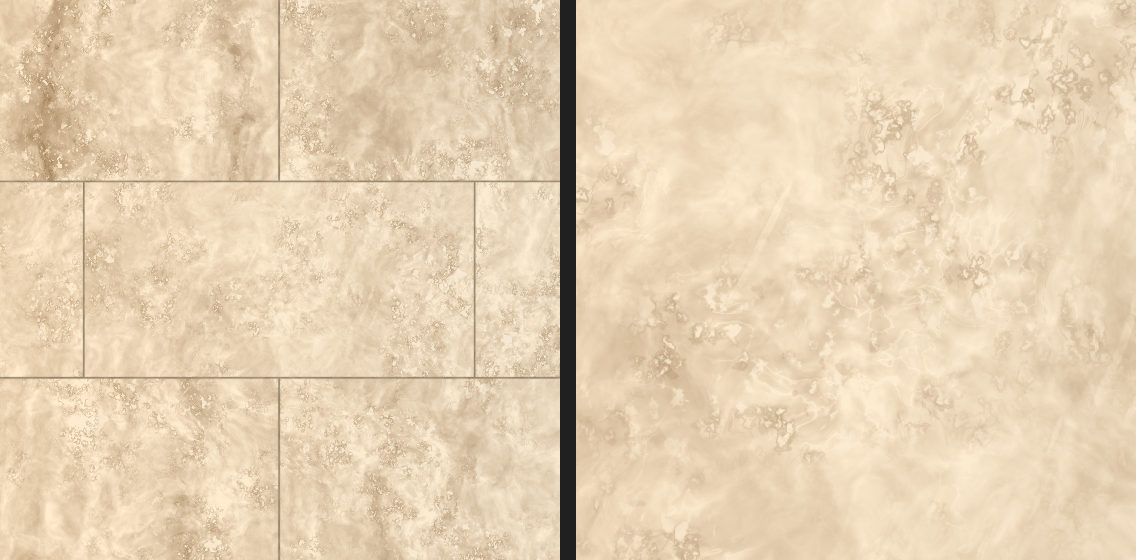
Left: the whole. Right: its middle third, enlarged.
Write a three.js fragment shader that draws this texture.

```glsl
// Cream travertine tiles in running bond with stained veins, pale chips and thin joints
varying vec2 vUv;

float hash(vec2 p) {
  vec3 h = fract(vec3(p.xyx) * 0.1031);
  h += dot(h, h.yzx + 33.33);
  return fract((h.x + h.y) * h.z);
}

float noise(vec2 p) {
  vec2 cell = floor(p), f = fract(p);
  f = f * f * (3.0 - 2.0 * f);
  return mix(mix(hash(cell), hash(cell + vec2(1.0, 0.0)), f.x),
             mix(hash(cell + vec2(0.0, 1.0)), hash(cell + 1.0), f.x), f.y);
}

float fbm(vec2 p) {
  float sum = 0.0, amp = 0.516;
  for (int i = 0; i < 5; i++) {
    sum += amp * noise(p);
    p = mat2(0.8, 0.6, -0.6, 0.8) * p * 2.03 + 7.3;
    amp *= 0.5;
  }
  return sum;
}

// Ragged flecks, at most one per cell: x is the body, y a thin rim around it
vec2 chips(vec2 p, float density, float soft) {
  p += 0.7 * vec2(noise(p * 2.3), noise(p * 2.3 + 41.0))
     + 0.3 * vec2(noise(p * 7.0 + 5.0), noise(p * 7.0 + 23.0));
  vec2 cell = floor(p);
  float nearest = 1.0;
  for (int y = -1; y <= 1; y++) {
    for (int x = -1; x <= 1; x++) {
      vec2 c = cell + vec2(float(x), float(y));
      vec2 center = c + vec2(hash(c + 3.7), hash(c + 19.1));
      float size = mix(0.1, 0.34, pow(hash(c + 57.3), 2.0));
      float d = length((p - center) * vec2(1.0, 0.7)) - size;
      nearest = min(nearest, mix(1.0, d, step(hash(c), density)));
    }
  }
  float body = 1.0 - smoothstep(-soft, soft, nearest);
  float rim = 1.0 - smoothstep(0.0, soft * 1.6, abs(nearest - soft * 1.2));
  return vec2(body, rim);
}

void main() {
  // Running bond layout
  vec2 tileSize = vec2(0.698, 0.3505);
  vec2 grid = (vUv - vec2(0.1495, 0.3255)) / tileSize;
  float row = floor(grid.y);
  float offsetRow = mod(row, 2.0);
  grid.x -= 0.5 * offsetRow;
  vec2 tile = floor(grid);
  vec2 edge = (0.5 - abs(fract(grid) - 0.5)) * tileSize;
  float edgeDist = min(edge.x, edge.y);

  // Grain direction and a separate piece of stone for every tile
  float angle = mix(0.42, 0.04, offsetRow);
  vec2 seed = (tile + 5.0) * vec2(7.31, 11.17);
  vec2 p = vUv + seed;
  vec2 q = mat2(cos(angle), sin(angle), -sin(angle), cos(angle)) * vUv + seed;

  // Layered mineral clouding
  vec2 warp = vec2(fbm(q * 7.0), fbm(q * 7.0 + 19.0));
  float broad = fbm(q * vec2(8.0, 5.0) + warp * 2.0);
  float streak = fbm(q * vec2(34.0, 9.0) + warp * 4.0);
  float fine = fbm(q * vec2(48.0, 36.0) + warp * 8.0);
  float speckle = fbm(p * 105.0 + warp * 9.0);
  float cluster = smoothstep(0.42, 0.64, fbm(p * 10.0 + 31.0));
  float contrast = mix(0.8, 1.15, offsetRow);
  float tone = 0.73 + 0.04 * (1.0 - offsetRow) + 0.04 * (hash(tile + 12.0) - 0.5);
  tone += contrast * (0.62 * (broad - 0.5) + 0.45 * (streak - 0.5) + 0.5 * (fine - 0.5));
  tone += (0.3 + 0.35 * cluster) * (speckle - 0.5);

  // Brown vertical veins, strongest in the upper course
  float vein = 0.0;
  for (int i = 0; i < 3; i++) {
    float k = float(i);
    float x = 0.08 + 0.34 * k + 0.08 * k * (k - 1.0) + 0.26 * step(row, -0.5);
    x += 0.09 * (fbm(vec2(vUv.y * 12.0, k * 13.0 + row)) - 0.5);
    float across = (vUv.x - x) / 0.033;
    vein += exp(-across * across) * (1.0 - 0.25 * k);
  }
  vein *= offsetRow * mix(0.5, 1.0, step(0.5, row));
  float patchy = smoothstep(0.4, 0.62, fbm(vUv * vec2(30.0, 13.0) + warp * 4.0));
  tone -= 0.62 * vein * patchy;

  // Thin broken mineral outlines and scratches along the grain
  float broken = smoothstep(0.4, 0.65, noise(p * 42.0));
  float outline = 1.0 - smoothstep(0.0, 0.03, abs(fine - 0.46));
  float crust = 1.0 - smoothstep(0.0, 0.035, abs(fbm(p * 50.0 + warp * 6.0) - 0.55));
  tone -= 0.19 * outline * broken * (0.3 + cluster + vein) * contrast;
  tone += 0.15 * crust * (1.0 - 0.6 * broken) * (0.25 + cluster);
  float scratch = smoothstep(0.78, 0.9, noise(q * vec2(150.0, 9.0) + warp * 4.0));
  tone += 0.10 * scratch * (1.0 - 0.7 * offsetRow) * (0.4 + broken);

  // Sparse dark pits
  float pits = chips(p * 85.0 + 9.0, 0.13, 0.12).x * (0.2 + cluster + vein);
  tone -= 0.2 * min(pits, 1.3);

  vec3 stain = vec3(0.72, 0.61, 0.475);
  vec3 cream = vec3(0.985, 0.915, 0.81);
  vec3 color = mix(stain, cream, clamp(tone, -0.3, 1.06));

  // Pale chips in four sizes, gathered in clusters, with broken brown rims
  float scale = 19.0;
  for (int i = 0; i < 4; i++) {
    float k = float(i);
    float presence = clamp(0.12 + 0.8 * cluster + 0.4 * vein, 0.0, 0.9);
    vec2 chip = chips(p * scale + 17.0 * k, 0.05 + 0.075 * k, 0.0013 * scale);
    color = mix(color, vec3(0.72, 0.61, 0.47), 0.5 * chip.y * broken * presence);
    color = mix(color, vec3(0.985, 0.93, 0.84), chip.x * presence);
    scale *= 2.0;
  }

  // Warm left side, slightly greyer right side
  color *= mix(vec3(1.01, 0.995, 0.97), vec3(0.98, 0.985, 0.99), vUv.x);

  // Eased tile edge and joint
  color *= 1.0 - 0.06 * (1.0 - smoothstep(0.0015, 0.004, edgeDist));
  vec3 joint = vec3(0.62, 0.55, 0.45) * (0.92 + 0.16 * noise(vUv * 90.0));
  color = mix(joint, color, smoothstep(0.0007, 0.0023, edgeDist));
  gl_FragColor = vec4(color, 1.0);
}
```
